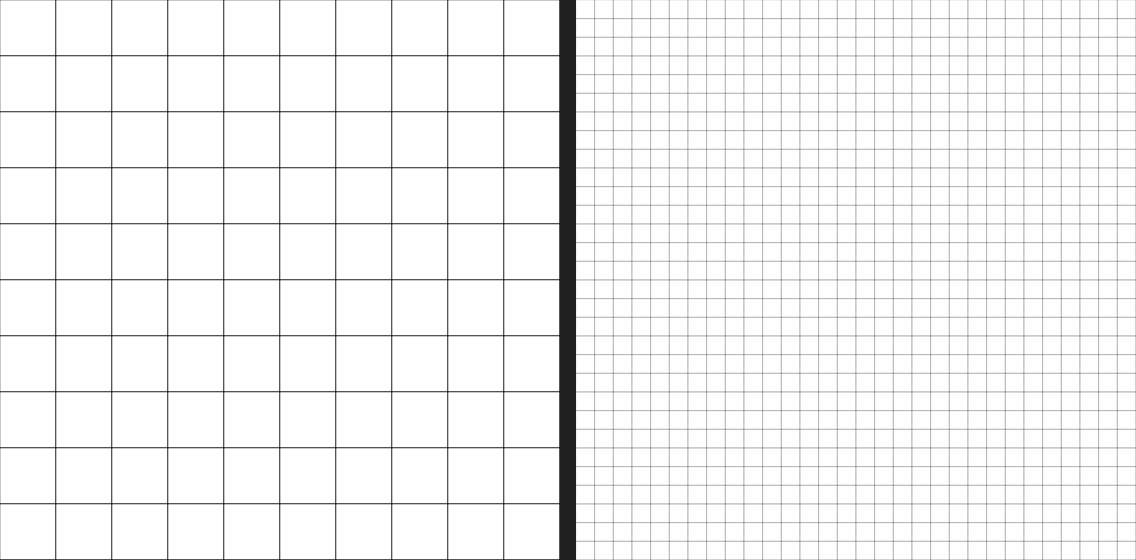
Left: one tile. Right: repeated 3 by 3.
A three.js fragment shader for this pattern:

```glsl
#define REPEATS 10.0
#define LINE_WIDTH 0.0016
#define GRID_SHIFT vec2(-0.0004, 0.0004)
#define PAPER_COLOR vec3(1.0)
#define INK_COLOR vec3(0.0)

varying vec2 vUv;

// Distance to the nearest grid line on each axis, in canvas units
vec2 gridDistance(vec2 p) {
  vec2 cell = fract(p * REPEATS + 0.5) - 0.5;
  return abs(cell) / REPEATS;
}

// Share of a pixel's width that a line covers, on each axis
vec2 lineCoverage(vec2 dist, vec2 pixel) {
  vec2 overlap = 0.5 * (LINE_WIDTH + pixel) - dist;
  return clamp(overlap, vec2(0.0), min(vec2(LINE_WIDTH), pixel)) / pixel;
}

void main() {
  vec2 pixel = max(fwidth(vUv), vec2(0.00001));
  vec2 ink = lineCoverage(gridDistance(vUv - GRID_SHIFT), pixel);

  // Union of the vertical and horizontal lines
  float coverage = 1.0 - (1.0 - ink.x) * (1.0 - ink.y);
  gl_FragColor = vec4(mix(PAPER_COLOR, INK_COLOR, coverage), 1.0);
}
```
